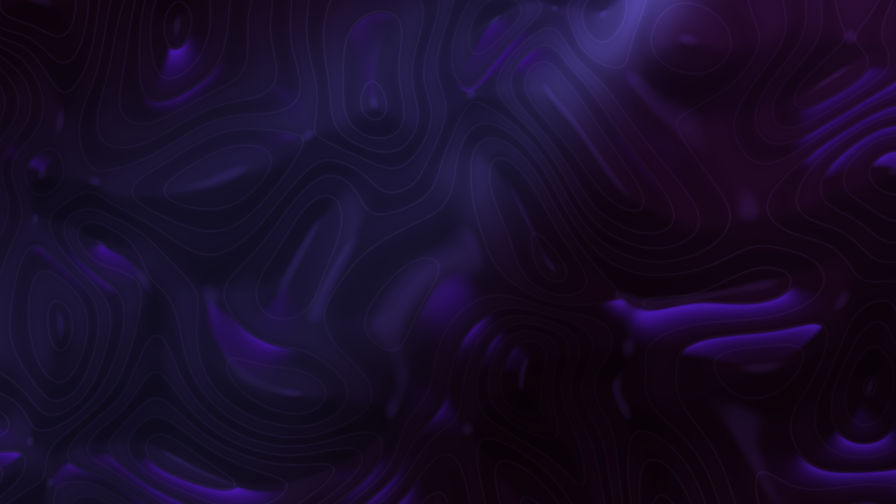
This background is drawn by a Shadertoy shader. Its source:

```glsl
// Dark liquid relief with violet sheen, faint contour lines and a diagonal blue light shaft.

vec2 latticeGradient(vec2 cell) {
    float angle = 6.2832 * fract(sin(dot(cell, vec2(127.1, 311.7))) * 43758.5);
    return vec2(cos(angle), sin(angle));
}

float gradientNoise(vec2 p) {
    vec2 i = floor(p), f = p - i;
    vec2 u = f * f * f * (f * (f * 6.0 - 15.0) + 10.0);
    vec2 e = vec2(1.0, 0.0);
    float a = dot(latticeGradient(i), f);
    float b = dot(latticeGradient(i + e.xy), f - e.xy);
    float c = dot(latticeGradient(i + e.yx), f - e.yx);
    float d = dot(latticeGradient(i + e.xx), f - e.xx);
    return mix(mix(a, b, u.x), mix(c, d, u.x), u.y);
}

// Smooth relief with strongly bent folds
float relief(vec2 p) {
    vec2 bend = vec2(gradientNoise(p * 2.2 + 3.7), gradientNoise(p * 2.2 + 17.3));
    return gradientNoise((p + 0.24 * bend) * 3.1 + 5.2);
}

float bell(float x, float width) {
    return exp(-x * x / (width * width));
}

// Violet and blue light behind the surface
vec3 ambientLight(vec2 p, float aspect) {
    vec2 ray = vec2(0.79 * aspect + 0.3, 1.42) - p;
    float angle = atan(ray.y, ray.x);
    float reach = length(ray) - 0.4;

    float cone = smoothstep(0.22, 0.58, angle) * (1.0 - smoothstep(0.72, 1.08, angle));
    float shafts = bell(angle - 0.785, 0.10) * exp(-2.0 * reach)
                 + 0.5 * bell(angle - 0.52, 0.08) * exp(-1.6 * reach);
    vec2 corner = p - vec2(0.86 * aspect, 1.05);

    vec3 light = vec3(0.062, 0.013, 0.056);
    light += vec3(0.038, 0.070, 0.160) * cone * (0.65 + 0.5 * exp(-reach));
    light += vec3(0.13, 0.15, 0.29) * shafts;
    light += vec3(0.080, 0.025, 0.115) * exp(-4.0 * dot(corner, corner));
    return light;
}

void mainImage(out vec4 fragColor, in vec2 fragCoord) {
    vec2 p = fragCoord / iResolution.y;
    float pixel = 1.0 / iResolution.y;

    // Height and slope
    vec2 e = vec2(0.003, 0.0);
    float height = relief(p);
    vec2 slope = vec2(relief(p + e.xy) - relief(p - e.xy),
                      relief(p + e.yx) - relief(p - e.yx)) / (2.0 * e.x);
    float steepness = length(slope);
    float level = height * 10.0;
    float facing = dot(slope, vec2(-0.15, 0.99)) / (steepness + 0.3);
    float patches = gradientNoise(p * 2.3 + 41.0);
    float glints = gradientNoise(p * 3.6 + 23.0);

    // Base light, dimmed on slopes turned away and in broad soft patches
    vec3 color = ambientLight(p, iResolution.x / iResolution.y);
    color *= 1.05 + 0.45 * patches + 0.1 * sin(level * 3.1416);
    color *= 1.0 - 0.3 * smoothstep(0.0, 0.8, -facing);

    // Level places glow dimly
    float flatness = 1.0 - smoothstep(0.25, 0.9, steepness);
    color += vec3(0.040, 0.025, 0.085) * flatness;

    // Crescents: crisp at one contour, fading towards the next, with a bright rim
    float band = fract(level * 0.5);
    float softEdge = clamp(0.035 * steepness, 0.04, 0.3);
    float cut = 1.0 - smoothstep(1.0 - softEdge, 1.0, band);
    float sheen = smoothstep(0.3, 0.8, facing) * smoothstep(-0.12, 0.18, glints);
    float crescent = sheen * (pow(band, 2.0) * cut + 0.04);
    color = mix(color, vec3(0.21, 0.05, 0.50), min(1.1 * crescent, 1.0));
    color += vec3(0.09, 0.05, 0.20) * sheen * pow(band, 10.0) * cut;

    // Thin contour lines
    float contour = abs(fract(level + 0.5) - 0.5) / (10.0 * steepness + 0.8);
    float line = 1.0 - smoothstep(0.0, max(0.0035, pixel), contour);
    color += vec3(0.046, 0.036, 0.068) * line * (0.6 + 0.7 * patches);

    fragColor = vec4(max(color, 0.0), 1.0);
}
```
